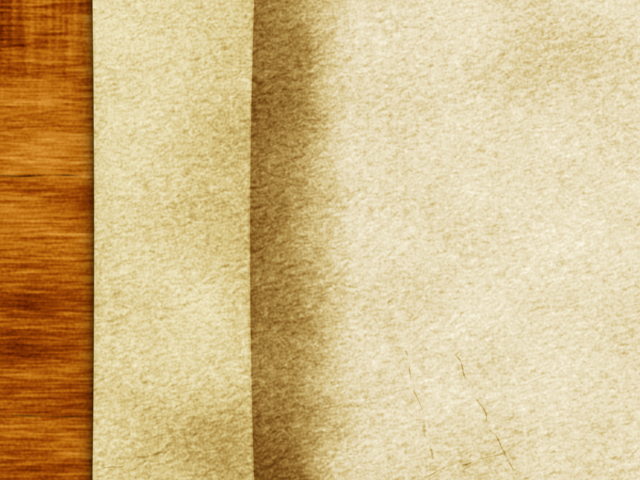
This texture is drawn by a WebGL 2 fragment shader. Its source:

```glsl
#version 300 es
precision highp float;
uniform vec2 u_resolution;
out vec4 fragColor;

vec2 hashGradient(vec2 cell) {
    vec3 h = fract(vec3(cell.xyx) * vec3(0.1031, 0.103, 0.0973));
    h += dot(h, h.yzx + 33.33);
    return fract((h.xx + h.yz) * h.zy) * 2.0 - 1.0;
}

float gradientNoise(vec2 p) {
    vec2 i = floor(p), f = fract(p);
    vec2 u = f * f * f * (f * (f * 6.0 - 15.0) + 10.0);
    vec2 e = vec2(0.0, 1.0);
    float low = mix(dot(hashGradient(i), f), dot(hashGradient(i + e.yx), f - e.yx), u.x);
    float high = mix(dot(hashGradient(i + e), f - e), dot(hashGradient(i + e.yy), f - e.yy), u.x);
    return mix(low, high, u.y) * 1.5;
}

float fbm(vec2 p, int octaves) {
    float sum = 0.0, amp = 0.6;
    for (int i = 0; i < octaves; i++) {
        sum += amp * gradientNoise(p);
        p = mat2(1.6, 1.2, -1.2, 1.6) * p + 7.3;
        amp *= 0.55;
    }
    return sum;
}

float blob(vec2 p, vec2 center, vec2 radius) {
    vec2 d = (p - center) / radius;
    return exp(-dot(d, d));
}

float ramp(float low, float high, float x) {
    return clamp((x - low) / (high - low), 0.0, 1.0);
}

float segmentDistance(vec2 p, vec2 a, vec2 b) {
    vec2 ab = b - a;
    return length(p - a - ab * clamp(dot(p - a, ab) / dot(ab, ab), 0.0, 1.0));
}

// Thin broken line with a wandering course
float crack(vec2 p, vec2 a, vec2 b, float width) {
    vec2 wobble = 0.01 * vec2(gradientNoise(p * 26.0), gradientNoise(p * 26.0 + 40.0));
    float fade = clamp(0.5 + 1.3 * gradientNoise(p * 42.0 + 9.0), 0.0, 1.0);
    return fade * (1.0 - smoothstep(0.0, width, segmentDistance(p + wobble, a, b)));
}

// Short slanted fibres, warped so that the rows do not line up
float paperGrain(vec2 p) {
    vec2 q = p + 0.006 * vec2(gradientNoise(p * 23.0), gradientNoise(p * 23.0 + 31.0));
    q = mat2(0.96, -0.28, 0.28, 0.96) * q;
    float fibres = 0.75 * gradientNoise(q * vec2(42.0, 88.0)) + 0.75 * gradientNoise(q * vec2(85.0, 150.0) + 5.0);
    float pits = min(gradientNoise(q * vec2(62.0, 120.0) + 23.0) + 0.1, 0.0);
    return 0.7 * fibres + 0.6 * pits + 0.07 + 0.55 * gradientNoise(p * 165.0 + 3.0);
}

vec3 paperRamp(float tone) {
    vec3 c = mix(vec3(0.25, 0.14, 0.02), vec3(0.50, 0.33, 0.11), ramp(0.0, 0.26, tone));
    c = mix(c, vec3(0.69, 0.56, 0.29), ramp(0.26, 0.48, tone));
    c = mix(c, vec3(0.84, 0.76, 0.53), ramp(0.48, 0.68, tone));
    c = mix(c, vec3(0.90, 0.85, 0.71), ramp(0.68, 0.81, tone));
    return mix(c, vec3(0.98, 0.96, 0.89), ramp(0.81, 1.05, tone));
}

vec3 woodColor(vec2 p, float edge) {
    float bands = fbm(p * vec2(3.0, 17.0), 4);
    float streaks = gradientNoise(p * vec2(8.0, 120.0)) + 0.8 * gradientNoise(p * vec2(25.0, 175.0));
    float upright = gradientNoise(p * vec2(85.0, 5.0)) * smoothstep(0.72, 1.0, p.y);
    float tone = 0.52 + 0.36 * bands + 0.25 * streaks + 0.25 * upright + 0.12 * gradientNoise(p * 140.0);
    tone += 0.22 * blob(p, vec2(0.09, 0.70), vec2(0.15, 0.13)) + 0.12 * blob(p, vec2(0.06, 0.48), vec2(0.2, 0.09));
    tone -= 0.2 * blob(p, vec2(0.0, 0.95), vec2(0.12, 0.1)) + 0.18 * blob(p, vec2(0.0, 0.32), vec2(0.13, 0.07));
    vec3 c = mix(vec3(0.33, 0.08, 0.0), vec3(0.61, 0.27, 0.02), ramp(0.0, 0.42, tone));
    c = mix(c, vec3(0.74, 0.43, 0.06), ramp(0.42, 0.66, tone));
    c = mix(c, vec3(0.88, 0.62, 0.25), ramp(0.66, 1.05, tone));
    // Faint dark seams along the boards
    float seamNoise = 0.004 * gradientNoise(vec2(p.x * 12.0, 4.0));
    float seams = smoothstep(0.004, 0.0, abs(p.y - 0.634 + seamNoise)) + smoothstep(0.004, 0.0, abs(p.y - 0.133 - seamNoise));
    c *= 1.0 - 0.4 * seams * (0.6 + gradientNoise(p * vec2(25.0, 2.0)));
    return c * (1.0 - 0.6 * exp(-max(edge - p.x, 0.0) / 0.011));
}

float rollTone(vec2 p, float across) {
    float tone = 0.765 + 0.06 * blob(vec2(across, p.y), vec2(0.4, 1.0), vec2(0.45, 0.35));
    tone -= 0.07 * smoothstep(0.45, 1.0, across) + 0.08 * exp(-across / 0.02);
    tone -= 0.08 * blob(p, vec2(0.43, 0.64), vec2(0.1, 0.18)) + 0.14 * blob(p, vec2(0.42, 0.06), vec2(0.16, 0.13));
    return tone + 0.12 * blob(p, vec2(0.43, 0.34), vec2(0.07, 0.09)) - 0.08 * smoothstep(0.98, 1.0, across);
}

float sheetTone(vec2 p, float edge) {
    float away = p.x - edge + 0.05 * fbm(p * 9.0, 3);
    float shade = 1.0 - smoothstep(0.05, 0.23, away);
    float tone = 0.84 - 0.41 * shade - 0.1 * exp(-max(p.x - edge, 0.0) / 0.03);
    tone -= 0.10 * exp(-max(away, 0.0) / 0.2) * (1.0 - shade);
    tone -= shade * (0.1 * blob(p, vec2(0.6, 0.8), vec2(0.12, 0.06)) + 0.12 * blob(p, vec2(0.56, 0.0), vec2(0.13, 0.12)));
    tone -= 0.09 * blob(p, vec2(1.22, 0.88), vec2(0.2, 0.08)) + 0.06 * blob(p, vec2(1.0, 0.0), vec2(0.4, 0.1));
    return tone + 0.02 * blob(p, vec2(1.1, 0.5), vec2(0.3, 0.25));
}

float paperCracks(vec2 p) {
    float c = crack(p, vec2(0.845, 0.27), vec2(0.905, 0.03), 0.0035);
    c += crack(p, vec2(0.95, 0.26), vec2(1.07, 0.02), 0.0035);
    c += crack(p, vec2(0.78, 0.335), vec2(0.81, 0.295), 0.0035) + crack(p, vec2(0.86, 0.0), vec2(1.05, 0.06), 0.0035);
    return c + crack(p, vec2(0.2, 0.02), vec2(0.34, 0.055), 0.0035);
}

void main() {
    vec2 p = gl_FragCoord.xy / u_resolution * vec2(4.0 / 3.0, 1.0);
    float soft = 1.0 / u_resolution.y;
    float bow = (p.y - 0.5) * (p.y - 0.5);
    float leftEdge = 0.196 - 0.014 * bow;
    float rightEdge = 0.521 + 0.034 * bow;
    float onPaper = smoothstep(-soft, soft, p.x - leftEdge);
    float onSheet = smoothstep(-soft, soft, p.x - rightEdge);

    // Broad tones, stains and fibres of the paper
    float across = clamp((p.x - leftEdge) / (rightEdge - leftEdge), 0.0, 1.0);
    float tone = mix(rollTone(p, across), sheetTone(p, rightEdge), onSheet);
    tone += 0.10 * fbm(p * vec2(5.0, 7.0) + 3.0, 4) + 0.19 * paperGrain(p);
    tone -= 0.2 * clamp(paperCracks(p), 0.0, 1.0);
    vec3 paper = paperRamp(tone) * mix(vec3(1.0, 1.0, 0.95), vec3(1.0), onSheet);

    fragColor = vec4(mix(woodColor(p, leftEdge), paper, onPaper), 1.0);
}
```
